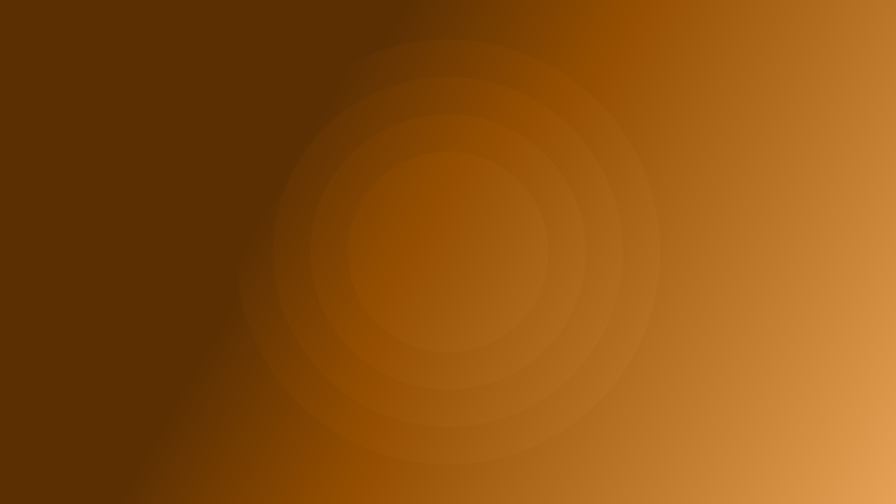
A Shadertoy shader for this background:

```glsl
#define DARK_BROWN vec3(0.361, 0.186, 0.008)
#define DEEP_ORANGE vec3(0.580, 0.303, 0.000)
#define PALE_AMBER vec3(0.900, 0.630, 0.335)
#define SLOPE_DEGREES -30.0
#define DARK_END -0.316
#define ORANGE_AT 0.072
#define AMBER_AT 1.020
#define DISC_COUNT 4
#define INNER_RADIUS 0.199
#define RADIUS_STEP 0.0741
#define DISC_SHIFT 0.0375

// Three-colour ramp along the slope
vec3 amberRamp(float t) {
    vec3 shade = mix(DARK_BROWN, DEEP_ORANGE, clamp((t - DARK_END) / (ORANGE_AT - DARK_END), 0.0, 1.0));
    return mix(shade, PALE_AMBER, clamp((t - ORANGE_AT) / (AMBER_AT - ORANGE_AT), 0.0, 1.0));
}

// Number of concentric discs covering a point, with soft rims
float discLayers(vec2 p, float pixel) {
    float layers = 0.0;
    for (int i = 0; i < DISC_COUNT; i++) {
        float edge = length(p) - (INNER_RADIUS + RADIUS_STEP * float(i));
        layers += 1.0 - smoothstep(-pixel, pixel, edge);
    }
    return layers;
}

void mainImage(out vec4 fragColor, in vec2 fragCoord) {
    // Centred coordinates, canvas height = 1
    vec2 p = (fragCoord - 0.5 * iResolution.xy) / iResolution.y;
    float angle = radians(SLOPE_DEGREES);
    float along = dot(p, vec2(cos(angle), sin(angle)));

    // Each disc slides the ramp towards its lighter end
    along += DISC_SHIFT * discLayers(p, 1.0 / iResolution.y);
    fragColor = vec4(amberRamp(along), 1.0);
}
```
